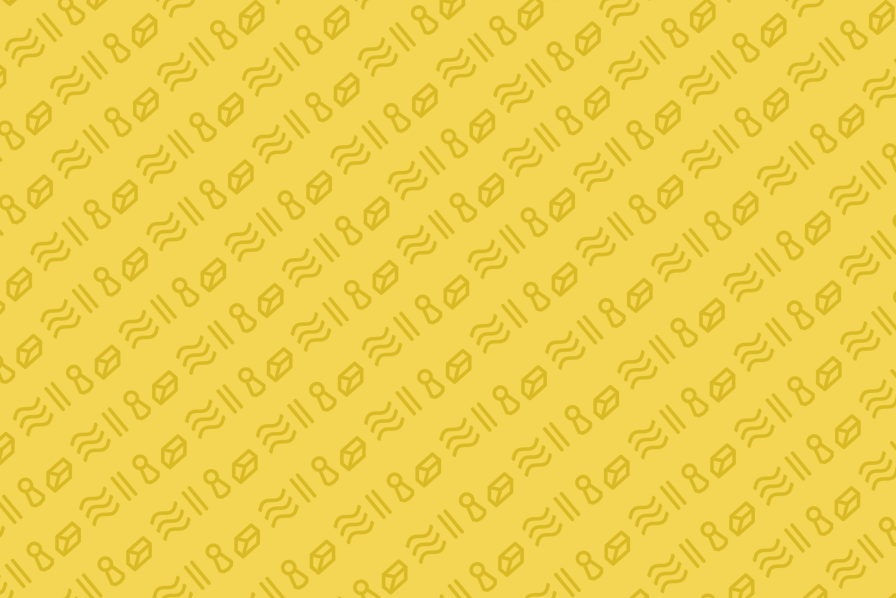
This pattern is drawn by a WebGL 2 fragment shader. Its source:

```glsl
#version 300 es
precision highp float;

uniform vec2 u_resolution;
out vec4 outColor;

// Irregular slide of each slanted row along its own direction
const float rowSlide[19] = float[19](
    54.0, 108.0, 0.0, 78.0, 14.0, 101.5, 30.0, 54.0, 25.0, 64.0,
    25.0, 66.0, 103.0, 72.0, 31.0, 12.0, 90.0, 15.0, 60.0);

float segment(vec2 p, vec2 a, vec2 b) {
    vec2 ab = b - a;
    return length(p - a - ab * clamp(dot(p - a, ab) / dot(ab, ab), 0.0, 1.0));
}

// Three parallel S-shaped strokes
float waves(vec2 p) {
    float t = clamp(p.x, -13.0, 13.0);
    float k = 6.2831853 / 26.0;
    float y = p.y - 3.2 * sin(k * t);
    y -= 8.8 * clamp(round(y / 8.8), -1.0, 1.0);
    float slope = 3.2 * k * cos(k * t);
    return length(vec2(p.x - t, y / sqrt(1.0 + slope * slope)));
}

// Two straight strokes across the row
float bars(vec2 p) {
    return length(vec2(abs(p.x) - 3.4, p.y - clamp(p.y, -11.5, 11.5)));
}

// Ring above a flared, round-cornered base
float keyhole(vec2 p) {
    float ring = abs(length(p - vec2(0.0, -7.5)) - 5.2);
    p.x = abs(p.x);
    float side = segment(p, vec2(2.8, -3.2), vec2(6.2, 9.0));
    float corner = segment(p, vec2(6.2, 9.0), vec2(4.2, 11.5));
    float base = segment(p, vec2(4.2, 11.5), vec2(0.0, 12.3));
    return min(min(ring, side), min(corner, base));
}

// Skewed box: point-symmetric hexagon with three inner edges
float box(vec2 p) {
    vec2 a = vec2(11.3, -8.2), b = vec2(12.7, -0.5), c = vec2(6.0, 7.6);
    float d = 1e3;
    for (int i = 0; i < 2; i++) {
        vec2 q = i == 0 ? p : -p;
        d = min(d, min(segment(q, a, b), min(segment(q, b, c), segment(q, c, -a))));
    }
    vec2 hub = vec2(0.0);
    float inner = min(segment(p, hub, b), min(segment(p, hub, -a), segment(p, hub, -c)));
    return min(d, inner);
}

// Centre line of a row, with uneven spacing in the lower half
float rowCentre(float row) {
    return 45.0 + 49.6 * row
        + 4.5 * sin(0.63 * (row - 10.5)) * smoothstep(3.0, 8.0, row);
}

void main() {
    // Canvas grid of 768 by 512 units, measured down from the top
    vec2 uv = gl_FragCoord.xy / u_resolution;
    vec2 p = vec2(uv.x, 1.0 - uv.y) * vec2(768.0, 512.0);

    // Along and across the slanted rows
    vec2 dir = vec2(0.772, -0.636);
    vec2 q = vec2(dot(p, dir), dot(p, vec2(-dir.y, dir.x)));

    // Position inside the repeating group of four symbols
    float row = round((q.y - 45.0) / 49.6);
    q.y -= rowCentre(row);
    q.x -= rowSlide[clamp(int(row) + 1, 0, 18)];
    q.x = mod(q.x + 20.0, 117.5) - 20.0;

    float d = min(waves(q), bars(q - vec2(27.3, 0.0)));
    d = min(d, min(keyhole(q - vec2(51.0, 0.5)), box(q - vec2(79.0, 4.5))));

    // Soft strokes over the flat ground
    float soft = max(0.7, 0.75 * 768.0 / u_resolution.x);
    float ink = 1.0 - smoothstep(-soft, soft, d - 1.55);
    vec3 ground = vec3(0.96, 0.84, 0.33);
    vec3 mustard = vec3(0.85, 0.73, 0.14);
    outColor = vec4(mix(ground, mustard, ink), 1.0);
}
```
